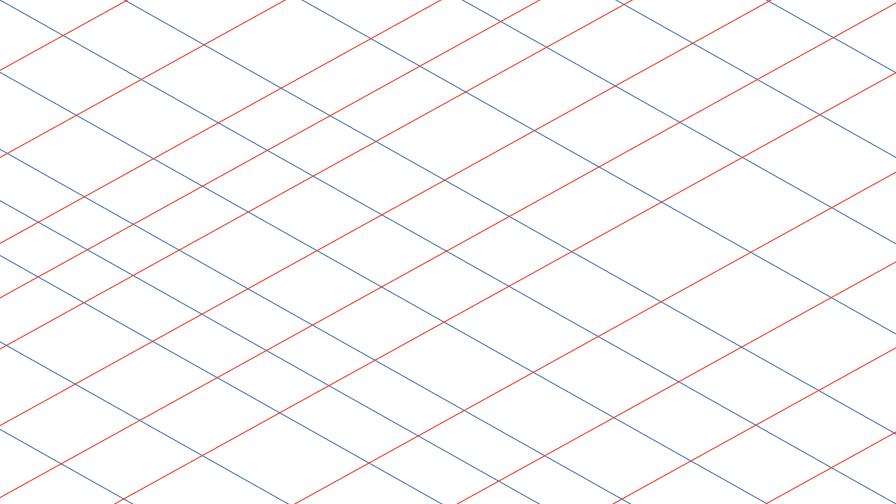
Give the GLSL for this pattern, as a WebGL 2 fragment shader.

```glsl
#version 300 es
precision highp float;
// Two crossing families of thin slanted lines, unevenly spaced, forming a lattice of rhombi on white.

uniform vec2 u_resolution;
out vec4 fragColor;

// Lengths are in canvas heights, measured from the top left corner.
const vec3 PAPER = vec3(1.0);
const vec3 BLUE = vec3(0.29, 0.47, 0.69);
const vec3 RED = vec3(0.93, 0.24, 0.16);
const float LINE_WIDTH = 0.0021;

const float BLUE_SLOPE = 0.5625;
const float BLUE_START = 0.0;
const float BLUE_SPREAD = 1.0;
const float RED_SLOPE = -0.552;
const float RED_START = 0.9873;
const float RED_SPREAD = -0.995;

// Line offsets shared by both families; the red one runs in reverse.
const int LINE_COUNT = 12;
const float OFFSETS[LINE_COUNT] = float[LINE_COUNT](
    -0.8556, -0.6875, -0.5162, -0.3373, -0.1389, 0.0,
    0.1435, 0.2963, 0.3981, 0.5069, 0.6782, 0.8519);

// Part of a pixel-wide span covered by a line at distance d.
float lineCoverage(float d, float pixel) {
    float halfWidth = 0.5 * LINE_WIDTH;
    float upper = min(d + 0.5 * pixel, halfWidth);
    float lower = max(d - 0.5 * pixel, -halfWidth);
    return clamp((upper - lower) / pixel, 0.0, 1.0);
}

// Coverage by a family of parallel lines.
float lineFamily(vec2 p, float slope, float start, float spread, float pixel) {
    float toDistance = inversesqrt(1.0 + slope * slope);
    float intercept = p.y - slope * p.x - start;
    float coverage = 0.0;
    for (int i = 0; i < LINE_COUNT; i++) {
        float d = (intercept - spread * OFFSETS[i]) * toDistance;
        coverage = max(coverage, lineCoverage(d, pixel));
    }
    return coverage;
}

void main() {
    float pixel = 1.0 / u_resolution.y;
    vec2 p = gl_FragCoord.xy * pixel;
    p.y = 1.0 - p.y;

    float blue = lineFamily(p, BLUE_SLOPE, BLUE_START, BLUE_SPREAD, pixel);
    float red = lineFamily(p, RED_SLOPE, RED_START, RED_SPREAD, pixel);

    // Red lines lie over blue ones.
    vec3 color = mix(PAPER, BLUE, blue);
    color = mix(color, RED, red);
    fragColor = vec4(color, 1.0);
}
```
